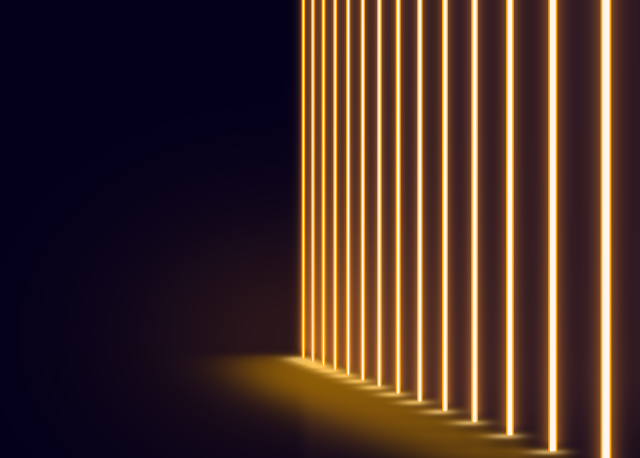
Write a Shadertoy shader that draws this background.

```glsl
const int BAR_COUNT = 15;
const vec3 NIGHT = vec3(0.018, 0.0, 0.10);
const vec3 EMBER = vec3(0.15, 0.085, 0.0);
const vec3 WALL = vec3(0.11, 0.065, 0.03);
const vec3 AMBER = vec3(0.60, 0.36, 0.04);
const vec3 GOLD = vec3(0.58, 0.38, 0.02);
const vec3 PALE = vec3(0.42, 0.40, 0.30);
const vec3 ORANGE = vec3(1.0, 0.65, 0.06);
const vec3 CORE = vec3(1.0, 0.97, 0.93);

// Elliptical falloff
float softBlob(vec2 offset, vec2 radius) {
    vec2 q = offset / radius;
    return exp(-dot(q, q));
}

// Pixel coverage of a band, valid even when thinner than a pixel
float bandCoverage(float dist, float halfWidth, float pixel) {
    return clamp(halfWidth + 0.5 * pixel - dist, 0.0, min(pixel, 2.0 * halfWidth)) / pixel;
}

// Perspective scale: larger is nearer
float barScale(int index) {
    return 1.0 / (21.35 - float(index));
}

// Where a bar meets the floor
vec2 barFoot(float scale) {
    float x = 0.2378 + 9.051 * scale;
    return vec2(x, 0.218 - 0.374 * (x - 0.6618));
}

// Light spilled on the floor, long to the left and towards the viewer
float floorPool(vec2 offset, float scale) {
    float reach = offset.x < 0.0 ? 0.09 + 0.9 * scale : 0.04;
    float depth = offset.y < 0.0 ? 0.03 + 0.5 * scale : 0.009;
    return softBlob(offset, vec2(reach, depth));
}

// Amber haze beside a bar, stronger near its foot
float barHaze(vec2 offset, float scale) {
    float spread = 0.004 + 1.2 * scale * scale;
    float rise = smoothstep(-0.015, 0.03, offset.y);
    float warmth = 1.0 + 0.5 * exp(-7.0 * max(offset.y, 0.0));
    return exp(-abs(offset.x) / spread) * rise * warmth;
}

void mainImage(out vec4 fragColor, in vec2 fragCoord) {
    vec2 p = fragCoord / iResolution.xy * vec2(1.396, 1.0);
    float pixel = 1.0 / iResolution.y;

    // Night backdrop with a faint ember glow
    vec3 color = NIGHT + EMBER * softBlob(p - vec2(0.63, 0.27), vec2(0.34, 0.26));
    color += WALL * smoothstep(0.645, 0.68, p.x) * smoothstep(-0.1, 0.2, p.y);

    // Gather the light of all bars
    float pool = 0.0, haze = 0.0, hotspot = 0.0, rim = 0.0, core = 0.0;
    for (int i = 0; i < BAR_COUNT; i++) {
        float scale = barScale(i);
        vec2 offset = p - barFoot(scale);
        float coreWidth = 0.55 * scale * scale;
        float rimWidth = 1.2 * coreWidth + 0.0022;
        float shaft = smoothstep(-pixel, pixel, offset.y);

        pool += floorPool(offset, scale);
        haze += barHaze(offset, scale);
        hotspot += softBlob(offset + vec2(0.012, 0.002), vec2(0.022 + 0.18 * scale, 0.006));
        rim = max(rim, shaft * bandCoverage(abs(offset.x), rimWidth, pixel));
        core = max(core, shaft * bandCoverage(abs(offset.x), coreWidth, pixel));
    }

    // Floor, haze, then the glowing bars
    color = mix(color, GOLD, 1.0 - exp(-0.7 * pool));
    color += PALE * min(hotspot, 1.0);
    color += AMBER * haze * (1.0 - 0.5 * min(pool, 1.0));
    color = mix(color, ORANGE, rim);
    color = mix(color, CORE, core);
    fragColor = vec4(clamp(color, 0.0, 1.0), 1.0);
}
```
